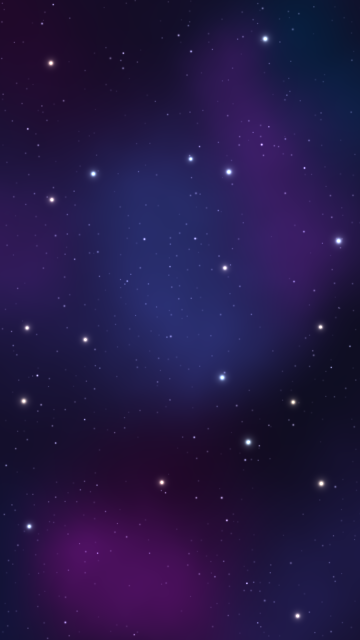
A Shadertoy shader for this background:

```glsl
// Deep-space nebula: soft coloured clouds on a dark sky with three sizes of stars.

// Palette
const vec3 SKY     = vec3(0.070, 0.050, 0.145);
const vec3 BLUE    = vec3(0.160, 0.185, 0.440);
const vec3 INDIGO  = vec3(0.125, 0.110, 0.310);
const vec3 VIOLET  = vec3(0.250, 0.105, 0.400);
const vec3 MAGENTA = vec3(0.310, 0.065, 0.385);
const vec3 TEAL    = vec3(0.015, 0.135, 0.265);
const vec3 NAVY    = vec3(0.060, 0.090, 0.245);
const vec3 MAROON  = vec3(0.150, 0.025, 0.170);
const vec3 SHADOW  = vec3(0.045, 0.050, 0.115);
const vec3 WARM    = vec3(1.00, 0.92, 0.76);
const vec3 COOL    = vec3(0.80, 0.96, 1.00);
const vec3 LILAC   = vec3(0.78, 0.74, 1.00);

// Shape, in units of canvas height
const float WARP       = 0.075;
const float CLOUD_FREQ = 4.0;
const float MOTTLE     = 0.28;

vec2 hash2(vec2 p) {
    vec3 q = fract(p.xyx * vec3(0.1031, 0.1030, 0.0973));
    q += dot(q, q.yzx + 33.33);
    return fract((q.xx + q.yz) * q.zy);
}

float cornerSlope(vec2 cell, vec2 offset) {
    return dot(hash2(cell) * 2.0 - 1.0, offset);
}

float gradientNoise(vec2 p) {
    vec2 i = floor(p), f = fract(p), e = vec2(0.0, 1.0);
    vec2 u = f * f * f * (f * (f * 6.0 - 15.0) + 10.0);
    return mix(mix(cornerSlope(i, f), cornerSlope(i + e.yx, f - e.yx), u.x),
               mix(cornerSlope(i + e, f - e), cornerSlope(i + 1.0, f - 1.0), u.x), u.y);
}

float fbm(vec2 p) {
    float sum = 0.0, amp = 0.65;
    for (int i = 0; i < 4; i++) {
        sum += amp * gradientNoise(p);
        p = mat2(1.6, 1.2, -1.2, 1.6) * p + 17.3;
        amp *= 0.42;
    }
    return sum;
}

// Soft glow around the segment from a to b
float glow(vec2 p, vec2 a, vec2 b, float radius) {
    vec2 ab = b - a, ap = p - a;
    vec2 d = (ap - ab * clamp(dot(ap, ab) / dot(ab, ab), 0.0, 1.0)) / radius;
    return exp(-dot(d, d));
}

vec3 nebula(vec2 p) {
    vec2 f = p * CLOUD_FREQ;
    vec2 q = p + WARP * vec2(fbm(f + 40.0), fbm(f + 71.0));
    vec3 c = SKY;
    // Outer tints
    c = mix(c, MAROON, 0.70 * glow(q, vec2(0.00, 0.98), vec2(0.14, 0.80), 0.13));
    c = mix(c, TEAL,   0.85 * glow(q, vec2(0.46, 0.94), vec2(0.54, 0.81), 0.11));
    c = mix(c, NAVY,   0.75 * glow(q, vec2(0.00, 0.02), vec2(0.02, 0.16), 0.10));
    c = mix(c, INDIGO, 0.85 * glow(q, vec2(0.42, 0.03), vec2(0.56, 0.15), 0.12));
    // Central band
    c = mix(c, INDIGO, 0.90 * glow(q, vec2(0.06, 0.60), vec2(0.42, 0.63), 0.20));
    c = mix(c, VIOLET, 0.60 * glow(q, vec2(-0.02, 0.62), vec2(0.04, 0.62), 0.10));
    c = mix(c, VIOLET, 0.62 * glow(q, vec2(0.36, 0.90), vec2(0.39, 0.76), 0.050));
    c = mix(c, VIOLET, 0.85 * glow(q, vec2(0.40, 0.73), vec2(0.47, 0.60), 0.105));
    c = mix(c, BLUE,   0.92 * glow(q, vec2(0.26, 0.65), vec2(0.29, 0.48), 0.125));
    // Dark gaps and lower cloud
    c = mix(c, SHADOW, 0.75 * glow(q, vec2(0.57, 0.47), vec2(0.40, 0.29), 0.090));
    c = mix(c, MAROON, 0.75 * glow(q, vec2(0.20, 0.16), vec2(0.26, 0.26), 0.130));
    c = mix(c, MAGENTA, 0.95 * glow(q, vec2(0.17, 0.11), vec2(0.26, 0.07), 0.105));
    return c * (1.0 + MOTTLE * fbm(f * 1.3 + 9.0));
}

// One star per grid cell at most; clumping makes the density uneven
vec3 stars(vec2 p, float cell, float chance, float clumping, float radius,
           vec2 brightness, float halo, float seed) {
    vec2 id = floor(p / cell);
    vec2 place = hash2(id + seed), traits = hash2(id + seed + 53.7);
    vec2 center = (id + 0.15 + 0.7 * place) * cell;
    float density = chance * max(0.0, 1.0 + clumping * gradientNoise(center * 6.0 + seed));
    float lit = step(hash2(id + seed + 91.1).x, density);
    float r = max(radius * mix(0.8, 1.15, traits.y), 0.6 / iResolution.y);
    float d = length(p - center) / r;
    float light = exp(-d * d) + halo * exp(-d * d * 0.16);
    vec3 tint = mix(WARM, COOL, smoothstep(0.35, 0.65, place.y));
    tint = mix(LILAC, tint, min(1.0, halo * 5.0 + 0.2));
    return tint * lit * light * mix(brightness.x, brightness.y, traits.x * traits.x);
}

void mainImage(out vec4 fragColor, in vec2 fragCoord) {
    vec2 p = fragCoord / iResolution.y;
    vec3 color = nebula(p);
    color += stars(p, 0.016, 0.28, 2.2, 0.0013, vec2(0.06, 0.30), 0.0, 11.0);
    color += stars(p, 0.036, 0.20, 2.5, 0.0015, vec2(0.30, 0.95), 0.0, 37.0);
    color += stars(p, 0.110, 0.28, 0.5, 0.0034, vec2(0.95, 1.15), 0.2, 5.0);
    fragColor = vec4(clamp(color, 0.0, 1.0), 1.0);
}
```
